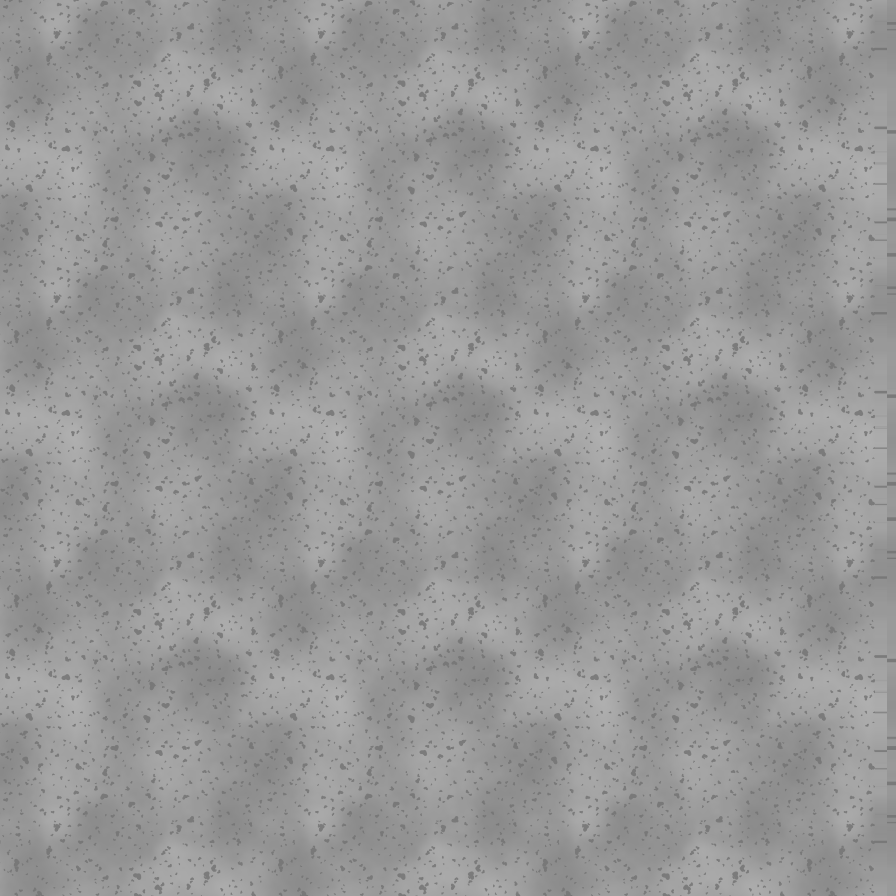
This texture is drawn by a Shadertoy shader. Its source:

```glsl
const float TAU = 6.2831853;
const float REPEATS = 3.39;
const float STONE_GREY = 0.607;
const float SPECK_GREY = 0.455;

vec2 hash2(vec2 p) {
    vec3 q = fract(vec3(p.xyx) * vec3(0.1031, 0.1030, 0.0973));
    q += dot(q, q.yzx + 33.33);
    return fract((q.xx + q.yz) * q.zy);
}

// Value noise that wraps after "cells" steps
float tileNoise(vec2 uv, float cells, float seed) {
    vec2 p = uv * cells;
    vec2 i = floor(p);
    vec2 f = p - i;
    f = f * f * (3.0 - 2.0 * f);
    float a = hash2(mod(i, cells) + seed).x;
    float b = hash2(mod(i + vec2(1, 0), cells) + seed).x;
    float c = hash2(mod(i + vec2(0, 1), cells) + seed).x;
    float d = hash2(mod(i + vec2(1, 1), cells) + seed).x;
    return mix(mix(a, b, f.x), mix(c, d, f.x), f.y) - 0.5;
}

// Plane wave; whole-number frequencies keep the tile seamless
float wave(vec2 uv, vec2 freq, float phase, float amp) {
    return amp * cos(TAU * (dot(uv, freq) + phase));
}

// Broad light and dark patches
float patches(vec2 uv) {
    float v = wave(uv, vec2(1, -1), 0.52, 0.21);
    v += wave(uv, vec2(1, 2), -0.35, 0.23);
    v += wave(uv, vec2(1, -2), -0.03, 0.15);
    v += wave(uv, vec2(1, 1), 0.14, 0.08);
    v += wave(uv, vec2(1, 0), -0.41, 0.10);
    v += wave(uv, vec2(2, 0), -0.42, 0.15);
    v += wave(uv, vec2(2, 1), -0.39, 0.12);
    v += wave(uv, vec2(2, -1), -0.42, 0.13);
    v += wave(uv, vec2(2, 2), -0.36, 0.10);
    v += wave(uv, vec2(2, -2), -0.01, 0.11);
    v += wave(uv, vec2(3, 0), 0.17, 0.15);
    v += wave(uv, vec2(0, 1), 0.39, 0.12);
    v += wave(uv, vec2(0, 2), 0.22, 0.09);
    v += wave(uv, vec2(0, 3), 0.0, 0.13);
    return v;
}

// Finer cloudiness in halving octaves
float clouds(vec2 uv) {
    float sum = 0.0;
    float amp = 0.55;
    float cells = 7.0;
    for (int i = 0; i < 4; i++) {
        sum += amp * tileNoise(uv, cells, 17.0 * float(i));
        amp *= 0.55;
        cells *= 2.0;
    }
    return sum;
}

// Irregular grains, one per cell; radii are in tile units
float specks(vec2 uv, float cells, vec2 radii, float density, float seed, float blur) {
    vec2 p = uv * cells;
    vec2 home = floor(p);
    float cover = 0.0;
    for (int y = -1; y <= 1; y++) {
        for (int x = -1; x <= 1; x++) {
            vec2 cell = home + vec2(x, y);
            vec2 id = mod(cell, cells) + seed;
            vec2 shape = hash2(id + 71.0);
            vec2 kind = hash2(id + 137.0);
            vec2 d = (p - cell - hash2(id)) / cells;
            float angle = atan(d.y, d.x) + TAU * shape.x;
            float lobes = 1.0 + 0.25 * sin(2.0 * angle) + 0.18 * sin(3.0 * angle + TAU * kind.y);
            float radius = mix(radii.x, radii.y, shape.y * shape.y) * lobes;
            float grain = 1.0 - smoothstep(-blur, blur, length(d) - radius);
            cover = max(cover, grain * step(kind.x, density));
        }
    }
    return cover;
}

// Right margin: two strips of horizontally stretched colour
float stretchEdge(float x) {
    float strip = mix(0.977, 1.01, step(0.99, x));
    return mix(x, strip, step(0.977, x));
}

void mainImage(out vec4 fragColor, in vec2 fragCoord) {
    vec2 p = fragCoord / iResolution.xy;
    vec2 uv = fract(vec2(stretchEdge(p.x), 1.0 - p.y) * REPEATS);
    float blur = 0.7 * REPEATS / iResolution.y;

    // Mottled stone
    vec2 warp = 0.09 * vec2(tileNoise(uv, 9.0, 40.0), tileNoise(uv, 9.0, 80.0));
    float tone = patches(uv + warp) + clouds(uv);
    float grey = STONE_GREY + 0.105 * tone / (1.0 + 0.35 * abs(tone));

    // Fine and coarse grains
    float fine = specks(uv, 27.0, vec2(0.0028, 0.0068), 0.95, 5.0, blur);
    float coarse = specks(uv, 14.0, vec2(0.007, 0.013), 0.35, 211.0, blur);
    grey = mix(grey, SPECK_GREY, 0.85 * max(fine, coarse));

    fragColor = vec4(vec3(grey), 1.0);
}
```
